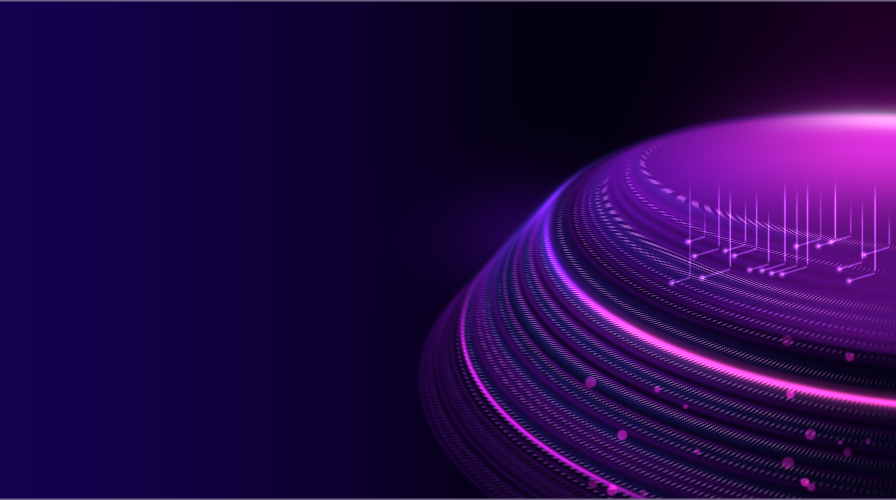
Reproduce this background procedurally as a Shadertoy shader.

```glsl
// Tiered neon disc with circuit traces, glowing magenta over a deep indigo backdrop.

float hash(float n) { return fract(sin(n * 127.1) * 43758.5453); }

float bell(float d, float w) { return exp(-d * d / (w * w)); }

// Approximate signed distance to tier t: below the lid t > 0, on the lid t < 0.
float tier(vec2 p, float t, out vec2 dir) {
    float low = max(t, 0.0), lid = min(t, 0.0);
    vec2 radius = vec2(0.767 + 0.084 * low + 0.12 * lid, 0.291 + 0.051 * low + 0.1 * lid);
    vec2 d = p - vec2(1.86, 0.477 - 0.105 * low - 0.1 * lid);
    d.y += 0.08 * d.x;
    dir = d / radius;
    float q = max(length(dir), 1e-4);
    float dist = (q - 1.0) * q / max(length(dir / radius), 1e-4);
    dir /= q;
    return dist;
}

vec3 backdrop(vec2 p) {
    vec3 c = mix(vec3(0.078, 0.004, 0.31), vec3(0.05, 0.0, 0.18), smoothstep(0.0, 0.8, p.x));
    c = mix(c, vec3(0.015, 0.0, 0.065), smoothstep(0.65, 1.1, p.x));
    return c + vec3(0.10, 0.0, 0.07) * smoothstep(1.25, 1.85, p.x) * smoothstep(0.6, 1.0, p.y);
}

// Stacked tiers, painted from the lowest one up to the middle of the lid.
vec3 tiers(vec3 c, vec2 p, float px) {
    for (int i = 0; i <= 36; i++) {
        float t = 3.0 - float(i) / 8.0, h = hash(float(i) + 3.0);
        vec2 dir;
        float d = tier(p, t, dir);
        float left = smoothstep(0.1, 0.95, -dir.x);
        float front = smoothstep(0.5, -0.3, dir.y);

        // Body of the tier
        vec3 body = vec3(0.022, 0.003, 0.075) + vec3(0.06, 0.01, 0.13) * left * h;
        vec3 lid = mix(vec3(0.10, 0.015, 0.25), vec3(0.31, 0.04, 0.44), smoothstep(1.2, 1.75, p.x));
        body = mix(body, lid, smoothstep(-0.3, -0.6, t));
        float soft = t > 0.0 ? 0.006 + 0.008 * t : 0.006;
        c = mix(c, body, smoothstep(soft, -soft, d) * (t > 2.4 ? 0.5 : 0.9));

        // Soft coloured rim, violet or blue
        vec3 hue = mix(vec3(0.40, 0.05, 0.58), vec3(0.06, 0.13, 0.38), step(0.62, h));
        float fade = t > 0.0 ? 1.0 - 0.22 * t : 0.5 * front;
        c += hue * fade * (0.12 + 0.42 * left) * bell(d, 0.004 + 0.008 * h);

        // Dotted scale marks
        float angle = atan(dir.y, dir.x);
        float dash = smoothstep(0.18, 0.3, abs(fract(angle * (45.0 + 50.0 * h)) - 0.5));
        float marks = step(0.45, hash(float(i) + 40.0)) * front * smoothstep(-0.05, 0.6, -dir.x);
        vec3 ink = mix(vec3(0.55, 0.25, 0.72), vec3(0.75, 0.58, 0.62), h);
        c += ink * marks * dash * 0.55 * bell(d + 0.012, max(0.003 + 0.004 * h, px)) * (t > 2.3 ? 0.2 : 1.0);

        // Bright edges of the lid and of the third tier
        float main = i == 24 ? 1.0 : 0.0, third = i == 8 ? 1.0 : 0.0;
        vec3 neon = mix(vec3(0.96, 0.25, 0.68), vec3(0.42, 0.08, 0.7), smoothstep(0.75, 1.0, -dir.x));
        c += neon * main * front * (bell(d, 0.007) + 0.35 * bell(d, 0.022));
        c += vec3(0.75, 0.12, 0.7) * third * front * smoothstep(0.4, 0.8, -dir.x) * bell(d, 0.005);
    }
    return c;
}

// Upright traces with end pads on the lid.
vec3 circuits(vec2 p, float px) {
    float lines = 0.0;
    for (int i = 0; i < 16; i++) {
        float k = float(i), x = 1.38 + 0.026 * k + 0.014 * hash(k);
        float foot = 0.54 - 0.1 * hash(k + 20.0), top = 0.58 + 0.07 * hash(k + 60.0);
        float span = smoothstep(foot, foot + 0.01, p.y) * smoothstep(top, top - 0.06, p.y);
        lines += span * bell(p.x - x, max(0.0018, 0.7 * px)) * (0.3 + 0.5 * hash(k + 9.0));
        // Slanted foot and pad
        float side = p.x - x, reach = 0.03 + 0.03 * hash(k + 31.0);
        lines += 0.4 * step(-reach, side) * step(side, 0.0) * bell(p.y - foot - 0.3 * side, max(0.002, px));
        lines += 0.8 * bell(length(p - vec2(x - reach, foot - 0.3 * reach)), 0.005);
    }
    return vec3(0.72, 0.42, 0.85) * lines;
}

void mainImage(out vec4 fragColor, in vec2 fragCoord) {
    float px = 1.0 / iResolution.y;
    vec2 p = fragCoord * px, dir;
    vec3 c = backdrop(p);

    // Haze around the stack
    float rim = tier(p, 0.0, dir);
    float right = smoothstep(1.2, 1.8, p.x), upper = smoothstep(0.0, 0.5, dir.y);
    c += vec3(0.36, 0.04, 0.36) * right * upper * exp(-max(rim, 0.0) * 17.0);
    c += vec3(0.12, 0.01, 0.24) * bell(length((p - vec2(1.06, 0.52)) * vec2(1.0, 1.4)), 0.16);

    c = tiers(c, p, px);

    // Lid lighting: magenta pool, violet shoulder and pale far edge
    float lidMask = smoothstep(0.008, -0.012, rim);
    float pool = bell(length((p - vec2(1.78, 0.715)) / vec2(0.36, 0.125)), 1.0);
    float shoulder = bell(length((p - vec2(1.38, 0.66)) / vec2(0.26, 0.12)), 1.0);
    c = mix(c, vec3(0.87, 0.19, 0.87), pool * lidMask);
    c += vec3(0.20, 0.02, 0.32) * shoulder * lidMask * (1.0 - pool);
    c += vec3(0.25, 0.5, 0.2) * upper * smoothstep(1.45, 1.8, p.x) * bell(rim + 0.012, 0.022);
    c += circuits(p, px) * lidMask;

    // Drifting sparks in front of the lower tiers
    for (int i = 0; i < 18; i++) {
        float k = float(i);
        vec2 spot = vec2(1.15 + 0.62 * hash(k + 70.0), 0.01 + 0.31 * hash(k + 110.0));
        float size = 0.003 + 0.008 * hash(k + 150.0);
        c += vec3(0.72, 0.1, 0.55) * smoothstep(size + 0.004, size - 0.002, length(p - spot)) * (0.3 + 0.6 * hash(k + 5.0));
    }

    // Pale hairlines along the top and bottom
    float border = min(p.y, 1.0 - p.y);
    c = mix(c, vec3(0.49, 0.45, 0.57), smoothstep(0.0045, 0.0015, border) * 0.9);
    fragColor = vec4(clamp(c, 0.0, 1.0), 1.0);
}
```
